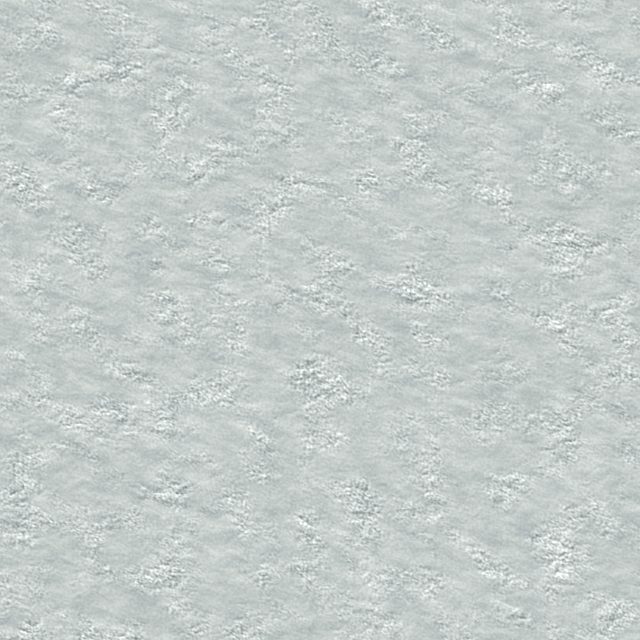
This texture is drawn by a three.js fragment shader. Its source:

```glsl
varying vec2 vUv;

const vec3 BASE_COLOR = vec3(0.774, 0.803, 0.794);
const vec3 TONE_TINT = vec3(1.04, 1.0, 1.0);
const vec3 SMEAR_TINT = vec3(1.12, 1.0, 0.88);
const vec2 CLOUD_SCALE = vec2(4.0, 6.0);
const vec2 PATCH_SCALE = vec2(13.0, 17.0);
const vec2 SMEAR_SCALE = vec2(20.0, 46.0);
const vec2 CRUMPLE_SCALE = vec2(32.0, 46.0);
const vec2 GRAIN_SCALE = vec2(205.0, 225.0);
const vec2 LIGHT_DIR = vec2(-0.5, 0.866);
const float RELIEF_STEP = 0.0017;
const float SLANT = 0.2;
const float WARP = 0.006;
const float CLOUD_GAIN = 0.03;
const float SMEAR_GAIN = 0.09;
const float RELIEF_GAIN = 0.34;
const float GRAIN_GAIN = 0.19;
const float PATCH_LIFT = 0.015;
const float SMOOTH_ROUGHNESS = 0.35;
const float CRUMPLED_ROUGHNESS = 1.6;

vec2 hashGradient(vec2 cell) {
  vec2 seed = vec2(dot(cell, vec2(127.1, 311.7)), dot(cell, vec2(269.5, 183.3)));
  return 2.0 * fract(sin(seed) * 43758.5453) - 1.0;
}

float gradientNoise(vec2 p) {
  vec2 cell = floor(p);
  vec2 f = fract(p);
  vec2 u = f * f * f * (f * (f * 6.0 - 15.0) + 10.0);
  float a = dot(hashGradient(cell), f);
  float b = dot(hashGradient(cell + vec2(1.0, 0.0)), f - vec2(1.0, 0.0));
  float c = dot(hashGradient(cell + vec2(0.0, 1.0)), f - vec2(0.0, 1.0));
  float d = dot(hashGradient(cell + 1.0), f - 1.0);
  return mix(mix(a, b, u.x), mix(c, d, u.x), u.y);
}

float fbm(vec2 p) {
  float sum = 0.0;
  float amplitude = 1.0;
  for (int i = 0; i < 3; i++) {
    sum += amplitude * gradientNoise(p);
    p = p * 2.03 + 17.3;
    amplitude *= 0.5;
  }
  return sum;
}

// Folded noise: rounded lumps that meet in sharp creases
float crumpleHeight(vec2 p) {
  vec2 q = p * CRUMPLE_SCALE;
  float sum = 0.0;
  float amplitude = 1.0;
  for (int i = 0; i < 3; i++) {
    sum += amplitude * abs(gradientNoise(q));
    q = mat2(0.96, 0.28, -0.28, 0.96) * q * 2.0 + 9.7;
    amplitude *= 0.6;
  }
  return sum;
}

void main() {
  // Slanted, slightly warped surface coordinates
  vec2 p = vUv + vec2(0.0, SLANT * vUv.x);
  vec2 warp = vec2(gradientNoise(p * 31.0), gradientNoise(p * 31.0 + 57.0));
  vec2 q = p + WARP * warp;

  // Calm and crumpled regions
  float patchMask = smoothstep(-0.2, 0.5, fbm(p * PATCH_SCALE + 41.0));
  float roughness = mix(SMOOTH_ROUGHNESS, CRUMPLED_ROUGHNESS, patchMask);

  // Relief lit from the upper left
  vec2 offset = LIGHT_DIR * RELIEF_STEP;
  float relief = crumpleHeight(q - offset) - crumpleHeight(q + offset);

  // Broad clouds, flat smears and fine grain
  float clouds = fbm(p * CLOUD_SCALE + 5.0);
  float smears = fbm(q * SMEAR_SCALE + 23.0);
  float grain = gradientNoise(p * GRAIN_SCALE);

  float tone = CLOUD_GAIN * clouds + PATCH_LIFT * (patchMask - 0.5);
  tone += roughness * (RELIEF_GAIN * relief + GRAIN_GAIN * grain);

  vec3 color = BASE_COLOR + TONE_TINT * tone + SMEAR_TINT * SMEAR_GAIN * smears;
  gl_FragColor = vec4(clamp(color, 0.0, 1.0), 1.0);
}
```
